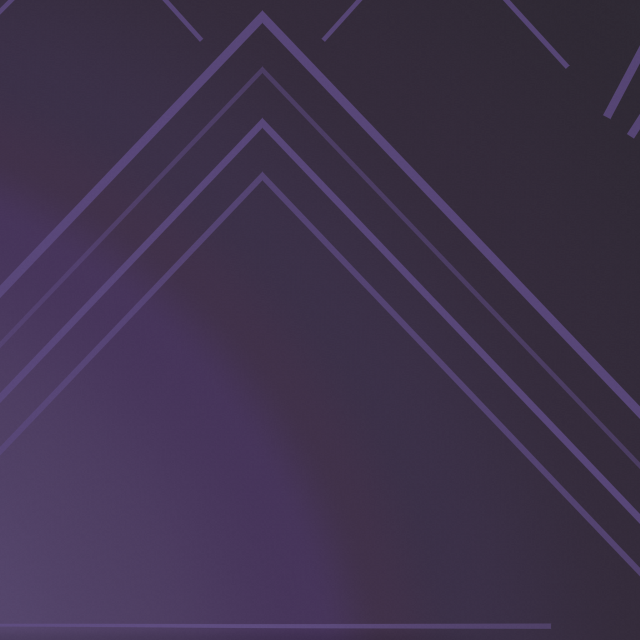
Write a WebGL 1 fragment shader that draws this background.

```glsl
precision highp float;
// Nested violet chevrons and loose strokes over a dusky diagonal glow.

uniform vec2 u_resolution;

#define APEX vec2(0.410, 0.974)
#define SLOPE 1.049
#define SPACING 0.083
#define CHEVRON_HALF_WIDTHS vec4(0.0068, 0.0036, 0.0054, 0.0047)
#define CHEVRON_OPACITY vec4(0.95, 0.60, 0.95, 0.82)
#define GLOW_CENTER vec2(-0.39, -0.17)
#define STROKE_COLOR vec3(0.350, 0.282, 0.480)
#define GRAIN 0.008

float hash(vec2 p) {
  return fract(sin(dot(p, vec2(127.1, 311.7))) * 43758.5453);
}

// Coverage of a shape from its signed distance, softened by one pixel.
float fill(float dist) {
  float pixel = 1.0 / u_resolution.y;
  return 1.0 - smoothstep(-0.7 * pixel, 0.7 * pixel, dist);
}

// Straight stroke from a to b with square ends.
float stroke(vec2 p, vec2 a, vec2 b, float halfWidth) {
  vec2 dir = normalize(b - a);
  vec2 rel = p - 0.5 * (a + b);
  float along = abs(dot(rel, dir)) - 0.5 * distance(a, b);
  float across = abs(dot(rel, vec2(-dir.y, dir.x))) - halfWidth;
  return fill(max(along, across));
}

// Lavender corner, violet ring, plum ring, then slate to charcoal.
vec3 duskGlow(vec2 p) {
  float d = distance(p, GLOW_CENTER);
  vec3 color = mix(vec3(0.335, 0.275, 0.425), vec3(0.310, 0.248, 0.390),
                   smoothstep(0.40, 0.68, d));
  color = mix(color, vec3(0.277, 0.208, 0.355), smoothstep(0.62, 0.90, d));
  color = mix(color, vec3(0.253, 0.194, 0.290), smoothstep(0.91, 1.01, d));
  color = mix(color, vec3(0.233, 0.191, 0.283), smoothstep(1.01, 1.12, d));
  color = mix(color, vec3(0.206, 0.171, 0.233), smoothstep(1.12, 1.42, d));
  return mix(color, vec3(0.183, 0.161, 0.204), smoothstep(1.36, 1.80, d));
}

// Strongest coverage among the four nested chevrons.
float chevrons(vec2 p) {
  float drop = APEX.y - p.y - SLOPE * abs(p.x - APEX.x);
  vec4 offset = abs(vec4(drop) - SPACING * vec4(0.0, 1.0, 2.0, 3.0));
  vec4 dist = offset / sqrt(1.0 + SLOPE * SLOPE) - CHEVRON_HALF_WIDTHS;
  vec4 cover = CHEVRON_OPACITY
             * vec4(fill(dist.x), fill(dist.y), fill(dist.z), fill(dist.w));
  return max(max(cover.x, cover.y), max(cover.z, cover.w));
}

// Loose strokes entering from the top and right edges.
float looseStrokes(vec2 p) {
  vec2 mirrored = vec2(abs(p.x - APEX.x), p.y);
  float cover = stroke(mirrored, vec2(0.095, 0.937), vec2(0.175, 1.026), 0.0036);
  cover = max(cover, stroke(p, vec2(-0.02, 0.962), vec2(0.04, 1.022), 0.0036));
  cover = max(cover, stroke(p, vec2(0.770, 1.023), vec2(0.887, 0.895), 0.0040));
  cover = max(cover, stroke(p, vec2(0.948, 0.817), vec2(1.030, 0.972), 0.0066));
  return max(cover, stroke(p, vec2(0.985, 0.787), vec2(1.040, 0.872), 0.0066));
}

// Base line, thin and bright at the left, wider and dimmer at the right.
float baseLine(vec2 p) {
  float halfWidth = mix(0.0022, 0.0042, clamp(p.x / 0.86, 0.0, 1.0));
  float level = 0.0232 - 0.0016 * smoothstep(0.0, 0.5, p.x);
  float cover = fill(max(abs(p.y - level) - halfWidth, p.x - 0.861));
  return cover * mix(1.0, 0.62, smoothstep(0.3, 0.86, p.x));
}

void main() {
  vec2 p = gl_FragCoord.xy / u_resolution;
  vec3 color = duskGlow(p);

  // Soft shade under the base line
  float shade = (1.0 - smoothstep(0.0, 0.022, p.y)) * (1.0 - smoothstep(0.5, 0.9, p.x));
  color *= 1.0 - 0.12 * shade;

  // Line work
  color = mix(color, STROKE_COLOR, chevrons(p));
  color = mix(color, STROKE_COLOR, 0.9 * looseStrokes(p));
  color = mix(color, STROKE_COLOR + 0.02, baseLine(p));

  // Fine grain
  color += GRAIN * (hash(floor(p * 512.0)) - 0.5);
  gl_FragColor = vec4(color, 1.0);
}
```
